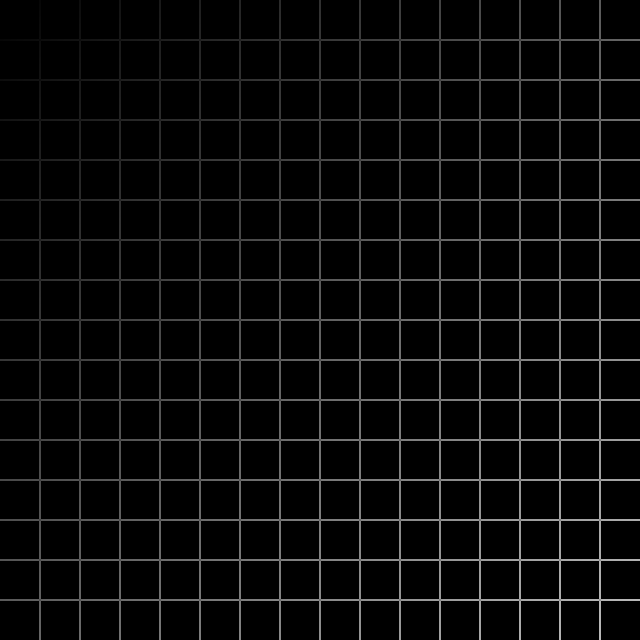
This pattern is drawn by a WebGL 2 fragment shader. Its source:

```glsl
#version 300 es
precision highp float;
// Thin square grid on black, its lines brightening from upper left to lower right.

#define CELLS 16.0            // repeats across and down
#define LINE_WIDTH 0.0416667  // line width as a share of one cell
#define PEAK_GREY 0.9         // line brightness at the lower right corner
#define CROSSING_DIM 0.25     // darkening where two lines cross

uniform vec2 u_resolution;
out vec4 fragColor;

// Box-filtered coverage of the vertical (x) and horizontal (y) lines.
vec2 lineCoverage(vec2 grid, vec2 pixelSize) {
    // Only inner lines are drawn; the canvas border stays open.
    vec2 nearestLine = clamp(floor(grid + 0.5), 1.0, CELLS - 1.0);
    vec2 dist = abs(grid - nearestLine);
    vec2 halfWidth = vec2(0.5 * LINE_WIDTH);
    vec2 low = max(dist - 0.5 * pixelSize, -halfWidth);
    vec2 high = min(dist + 0.5 * pixelSize, halfWidth);
    return clamp((high - low) / pixelSize, 0.0, 1.0);
}

void main() {
    vec2 uv = gl_FragCoord.xy / u_resolution;
    vec2 coverage = lineCoverage(uv * CELLS, CELLS / u_resolution);

    // Join both line sets, slightly dimmed at the crossings.
    float grid = max(coverage.x, coverage.y);
    grid *= 1.0 - CROSSING_DIM * coverage.x * coverage.y;

    // Diagonal fade: black at upper left, brightest at lower right.
    float fade = 0.5 * (uv.x + 1.0 - uv.y);
    fragColor = vec4(vec3(grid * fade * PEAK_GREY), 1.0);
}
```
